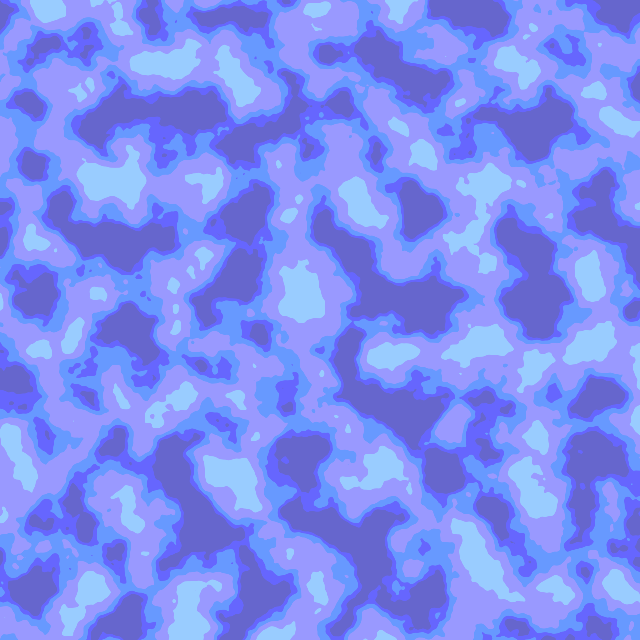
A WebGL 1 fragment shader for this texture:

```glsl
precision highp float;
// Camouflage-like blue patches: fractal gradient noise is cut into five flat
// colour bands at thresholds given in standard deviations of the noise.
// Band edges are smoothed over about a pixel using the local slope.

uniform vec2 u_resolution;

const float CELLS = 11.0;        // noise cells across the canvas
const int OCTAVES = 4;
const float GAIN = 0.42;         // strength of each finer octave
const float LACUNARITY = 2.0;
const float DEVIATION = 0.2415;  // standard deviation of the summed noise
const float EDGE_PIXELS = 0.8;   // width of the smoothed edges
const vec2 SEED = vec2(37.3, 81.6);

// Upper limits of the four lower bands, in standard deviations
const float INDIGO_TOP = -0.87;
const float VIOLET_TOP = -0.43;
const float AZURE_TOP = 0.21;
const float LAVENDER_TOP = 1.31;

const vec3 INDIGO = vec3(0.40, 0.40, 0.805);
const vec3 VIOLET = vec3(0.40, 0.40, 0.995);
const vec3 AZURE = vec3(0.405, 0.60, 1.0);
const vec3 LAVENDER = vec3(0.60, 0.60, 1.0);
const vec3 SKY = vec3(0.60, 0.80, 1.0);

const float EIGHTH_TURN = 0.785398;

float hash(vec2 p) {
    vec3 q = fract(vec3(p.xyx) * 0.1031);
    q += dot(q, q.yzx + 33.33);
    return fract((q.x + q.y) * q.z);
}

// Contribution of a lattice corner: one of eight unit gradients
float corner(vec2 cell, vec2 offset) {
    float angle = floor(hash(cell) * 8.0) * EIGHTH_TURN;
    return dot(vec2(cos(angle), sin(angle)), offset);
}

float gradientNoise(vec2 p) {
    vec2 cell = floor(p);
    vec2 f = fract(p);
    vec2 fade = f * f * f * (f * (f * 6.0 - 15.0) + 10.0);
    vec2 right = vec2(1.0, 0.0);
    vec2 up = vec2(0.0, 1.0);
    float low = mix(corner(cell, f), corner(cell + right, f - right), fade.x);
    float high = mix(corner(cell + up, f - up), corner(cell + 1.0, f - 1.0), fade.x);
    return mix(low, high, fade.y);
}

// Sum of octaves, scaled to unit deviation
float field(vec2 uv) {
    vec2 p = uv * CELLS + SEED;
    float sum = 0.0;
    float amplitude = 1.0;
    for (int i = 0; i < OCTAVES; i++) {
        sum += amplitude * gradientNoise(p);
        p = p * LACUNARITY + 17.7;
        amplitude *= GAIN;
    }
    return sum / DEVIATION;
}

float above(float value, float limit, float blur) {
    return smoothstep(limit - blur, limit + blur, value);
}

void main() {
    float pixel = 1.0 / min(u_resolution.x, u_resolution.y);
    vec2 uv = gl_FragCoord.xy * pixel;
    float height = field(uv);

    // Change of height across one pixel sets the edge softness
    vec2 slope = vec2(field(uv + vec2(pixel, 0.0)), field(uv + vec2(0.0, pixel))) - height;
    float blur = max(0.5 * EDGE_PIXELS * length(slope), 0.0001);

    vec3 color = mix(INDIGO, VIOLET, above(height, INDIGO_TOP, blur));
    color = mix(color, AZURE, above(height, VIOLET_TOP, blur));
    color = mix(color, LAVENDER, above(height, AZURE_TOP, blur));
    color = mix(color, SKY, above(height, LAVENDER_TOP, blur));
    gl_FragColor = vec4(color, 1.0);
}
```
